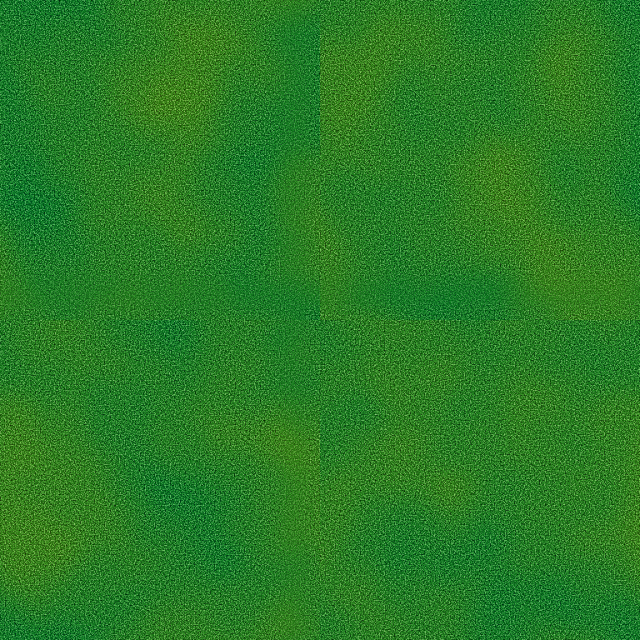
Give the GLSL for this texture, as a WebGL 2 fragment shader.

```glsl
#version 300 es
precision highp float;
// Fine grassy grain over broad yellow-green and blue-green patches.
// Gradient noise at grain scale drives a three-colour ramp; slow noise tints it.
// Faint seams cross the middle, with calmer grain in a band beside them.

#define GRAIN_CELLS 512.0
#define CLUMP_CELLS 300.0
#define PATCH_CELLS 4.0
#define GRAIN_CONTRAST 0.22
#define HUE_JITTER 0.028
#define PATCH_STRENGTH 2.8
#define SEAM_CALM 0.35
#define DARK_GREEN vec3(0.03, 0.22, 0.04)
#define MID_GREEN vec3(0.135, 0.49, 0.125)
#define LIGHT_GREEN vec3(0.434, 0.74, 0.37)
#define PATCH_TINT vec3(0.055, 0.014, -0.018)

uniform vec2 u_resolution;
out vec4 fragColor;

const float TAU = 6.28319;
const float NOISE_GAIN = 4.0; // brings gradient noise to about unit deviation

// Integer hash of a lattice point, from 0 to 1
float hash(ivec2 cell, int seed) {
    uint h = uint(cell.x) * 0x9E3779B1u ^ uint(cell.y) * 0x85EBCA77u ^ uint(seed) * 0xC2B2AE3Du;
    h = (h ^ (h >> 16)) * 0x7FEB352Du;
    h = (h ^ (h >> 15)) * 0x846CA68Bu;
    h ^= h >> 16;
    return float(h >> 8) / 16777216.0;
}

// Slope of one lattice corner, seen from an offset
float cornerSlope(ivec2 cell, vec2 offset, int seed) {
    float angle = TAU * hash(cell, seed);
    return dot(vec2(cos(angle), sin(angle)), offset);
}

float gradientNoise(vec2 p, int seed) {
    vec2 base = floor(p);
    vec2 f = p - base;
    ivec2 cell = ivec2(base);
    vec2 w = f * f * f * (f * (f * 6.0 - 15.0) + 10.0);
    float low = mix(cornerSlope(cell, f, seed),
                    cornerSlope(cell + ivec2(1, 0), f - vec2(1, 0), seed), w.x);
    float high = mix(cornerSlope(cell + ivec2(0, 1), f - vec2(0, 1), seed),
                     cornerSlope(cell + ivec2(1, 1), f - vec2(1, 1), seed), w.x);
    return mix(low, high, w.y);
}

// Broad patches, summed over three octaves
float patches(vec2 p) {
    float sum = 0.0;
    float weight = 1.0;
    for (int octave = 0; octave < 3; octave++) {
        sum += weight * gradientNoise(p, 11 + octave);
        p = p * 2.0 + 3.7;
        weight *= 0.45;
    }
    return sum;
}

// Soft band on one side of a seam
float seamBand(float d) {
    return smoothstep(0.0, 0.04, d) * (1.0 - smoothstep(0.04, 0.09, d));
}

vec3 grassRamp(float tone) {
    float s = 2.0 * tone - 1.0;
    return s < 0.0 ? mix(MID_GREEN, DARK_GREEN, -s) : mix(MID_GREEN, LIGHT_GREEN, s);
}

void main() {
    vec2 uv = gl_FragCoord.xy / min(u_resolution.x, u_resolution.y);
    mat2 turn = mat2(0.8, 0.6, -0.6, 0.8);

    // Fine grain with slight clumping
    float fine = gradientNoise(uv * GRAIN_CELLS, 1);
    float clump = gradientNoise(turn * uv * CLUMP_CELLS, 2);
    float grain = NOISE_GAIN * (0.88 * fine + 0.47 * clump);

    // Calmer grain left of and above the central seams
    float calm = max(seamBand(0.5 - uv.x), seamBand(uv.y - 0.5));
    grain *= 1.0 - SEAM_CALM * calm;
    vec3 color = grassRamp(0.5 + GRAIN_CONTRAST * grain);

    // Small shifts between pure and greyish green
    float jitter = NOISE_GAIN * gradientNoise(uv * GRAIN_CELLS, 3);
    color += HUE_JITTER * jitter * vec3(1.0, 0.0, 1.0);

    // Patch tint, wrapped by half a tile so that its seams cross the middle
    float tint = PATCH_STRENGTH * patches(fract(uv + 0.5) * PATCH_CELLS + 0.3);
    color += PATCH_TINT * tint;

    fragColor = vec4(clamp(color, 0.0, 1.0), 1.0);
}
```
